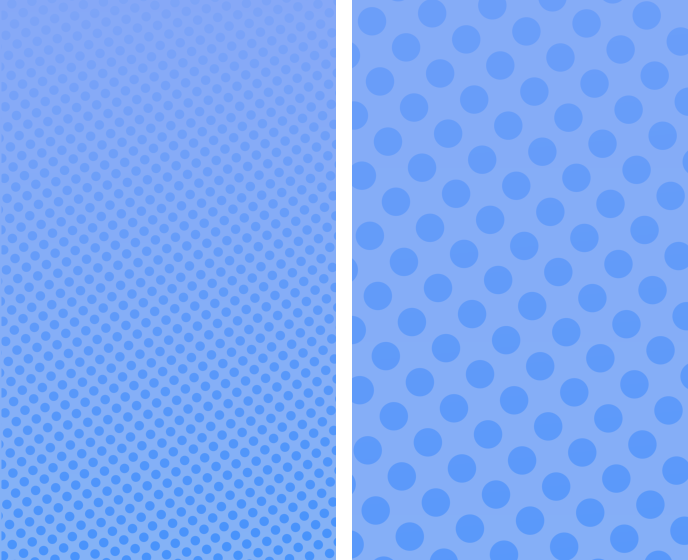
Left: the whole. Right: its middle third, enlarged.
Write a Shadertoy shader that draws this pattern.

```glsl
// Tilted grid of blue dots that deepen down a pale periwinkle gradient.
#define PITCH 0.02554        // dot spacing, in canvas heights
#define TILT 0.9173          // grid rotation, in radians
#define DOT_RADIUS 0.00845   // in canvas heights
#define ANCHOR vec2(-0.0130, 0.0)  // one dot centre, from the canvas centre
#define LEFT_MARGIN 0.0026   // bare strip at the left edge
#define SLANT 0.10           // sideways lean of the dot fade
#define GROUND_LOW vec3(0.518, 0.698, 0.966)
#define GROUND_HIGH vec3(0.526, 0.660, 0.970)
#define DOT_LOW vec3(0.280, 0.575, 0.985)
#define DOT_HIGH vec3(0.490, 0.642, 0.970)

mat2 rotation(float angle) {
    float c = cos(angle), s = sin(angle);
    return mat2(c, -s, s, c);
}

// Signed distance to the nearest dot of the rotated square grid.
float dotGrid(vec2 p) {
    vec2 cell = rotation(TILT) * (p - ANCHOR) / PITCH;
    vec2 local = fract(cell + 0.5) - 0.5;
    return length(local) * PITCH - DOT_RADIUS;
}

void mainImage(out vec4 fragColor, in vec2 fragCoord) {
    float pixel = 1.0 / iResolution.y;
    vec2 p = (fragCoord - 0.5 * iResolution.xy) * pixel;
    float height = fragCoord.y * pixel;

    // Background and dot gradients
    vec3 ground = mix(GROUND_LOW, GROUND_HIGH, height);
    float fade = clamp(height - SLANT * p.x, 0.0, 1.0);
    vec3 ink = mix(DOT_LOW, DOT_HIGH, fade);

    // Antialiased dots, trimmed at the left margin
    float edge = 0.75 * pixel;
    float cover = 1.0 - smoothstep(-edge, edge, dotGrid(p));
    cover *= smoothstep(-edge, edge, fragCoord.x * pixel - LEFT_MARGIN);

    fragColor = vec4(mix(ground, ink, cover), 1.0);
}
```
